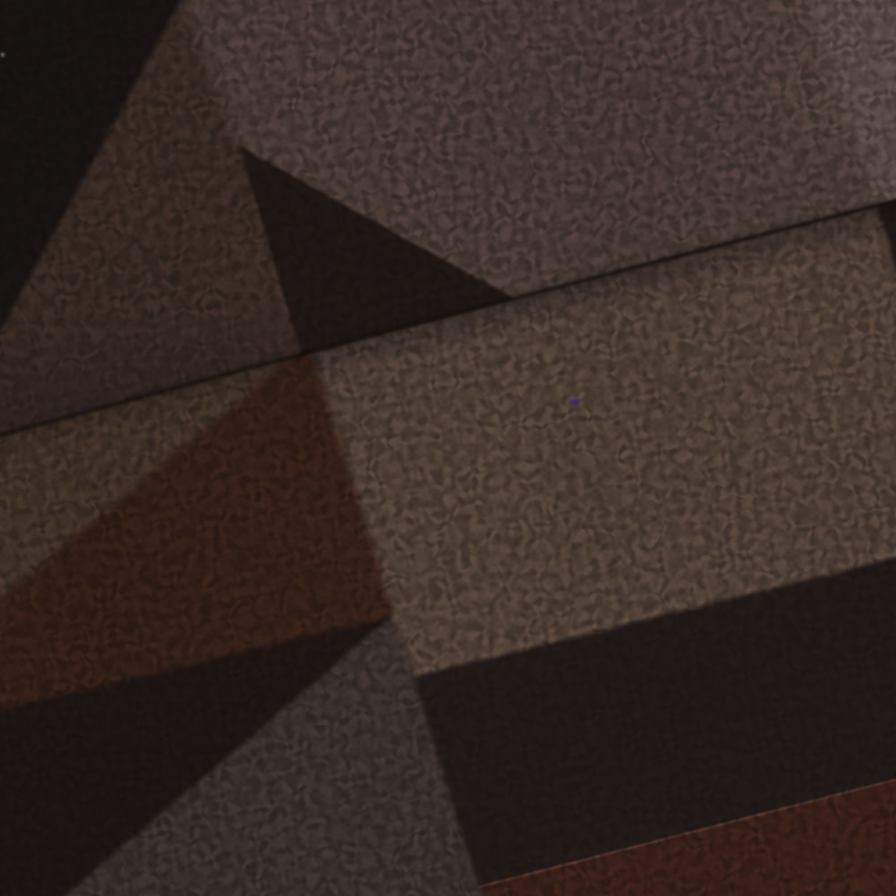
This texture is drawn by a WebGL 1 fragment shader. Its source:

```glsl
precision highp float;

uniform vec2 u_resolution;

const vec3 BLACK = vec3(0.094, 0.074, 0.072);
const vec3 DARK_WEDGE = vec3(0.118, 0.086, 0.079);
const vec3 DARK_BAND = vec3(0.124, 0.095, 0.088);
const vec3 DARK_LEFT = vec3(0.114, 0.082, 0.077);
const vec3 OLIVE = vec3(0.212, 0.163, 0.134);
const vec3 TAUPE = vec3(0.268, 0.217, 0.195);
const vec3 PALE = vec3(0.312, 0.262, 0.245);
const vec3 TAN = vec3(0.295, 0.238, 0.200);
const vec3 TAN_LEFT = vec3(0.250, 0.193, 0.150);
const vec3 RUST = vec3(0.196, 0.120, 0.086);
const vec3 RUST_RIGHT = vec3(0.212, 0.118, 0.090);
const vec3 GREY = vec3(0.214, 0.178, 0.170);
const vec3 SHADOW = vec3(0.185, 0.140, 0.130);
const vec3 PURPLE = vec3(0.25, 0.13, 0.50);

const float CRISP = 0.0035;
const float SOFT = 0.009;
const float FIBRE_SCALE = 140.0;
const float FIBRE_DEPTH = 0.42;
const float SPECKLE_DEPTH = 0.14;
const float MOTTLE_DEPTH = 0.08;

float hash(vec2 p) {
    vec3 q = fract(vec3(p.xyx) * 0.1031);
    q += dot(q, q.yzx + 33.33);
    return fract((q.x + q.y) * q.z);
}

float noise(vec2 p) {
    vec2 cell = floor(p);
    vec2 f = fract(p);
    f = f * f * (3.0 - 2.0 * f);
    return mix(mix(hash(cell), hash(cell + vec2(1.0, 0.0)), f.x),
               mix(hash(cell + vec2(0.0, 1.0)), hash(cell + 1.0), f.x), f.y);
}

float fbm(vec2 p) {
    float sum = 0.0;
    float weight = 0.5;
    for (int i = 0; i < 4; i++) {
        sum += weight * noise(p);
        p = mat2(1.6, 1.2, -1.2, 1.6) * p + 7.3;
        weight *= 0.5;
    }
    return sum;
}

// Signed distance to the line a-b, positive on its left side
float lineDist(vec2 p, vec2 a, vec2 b) {
    vec2 d = normalize(b - a);
    return d.x * (p.y - a.y) - d.y * (p.x - a.x);
}

float side(float d, float width) {
    return smoothstep(-width, width, d);
}

float glowLine(float d, float width) {
    return exp(-d * d / (width * width));
}

// Short curled strands: noise minus its local mean
float fibres(vec2 p) {
    vec2 q = mat2(0.8, 0.6, -0.6, 0.8) * p * FIBRE_SCALE;
    q += 1.4 * (vec2(noise(q * 0.6 + 11.0), noise(q * 0.6 + 47.0)) - 0.5);
    vec2 dx = vec2(1.1, 0.0);
    float mean = 0.25 * (noise(q + dx) + noise(q - dx) + noise(q + dx.yx) + noise(q - dx.yx));
    return clamp(noise(q) - mean, -0.4, 0.4);
}

void main() {
    vec2 p = gl_FragCoord.xy / u_resolution;
    vec2 w = p + 0.002 * (vec2(noise(p * 70.0), noise(p * 70.0 + 31.0)) - 0.5);

    // Boundaries between the patches
    float seam = (p.y - (0.514 + 0.272 * p.x - 0.010 * p.x * p.x)) * 0.965;
    float blackEdge = lineDist(w, vec2(0.0, 0.629), vec2(0.202, 1.0));
    float oliveTop = lineDist(w, vec2(0.267, 0.837), vec2(0.204, 1.0));
    float oliveLow = lineDist(w, vec2(0.336, 0.605), vec2(0.267, 0.837));
    float wedgeTop = lineDist(w, vec2(0.573, 0.667), vec2(0.267, 0.837));
    float paleEdge = lineDist(w, vec2(0.900, 1.0), vec2(0.977, 0.776));
    float fold = lineDist(w, vec2(0.534, 0.010), vec2(0.352, 0.596));
    float bandTop = lineDist(w, vec2(0.462, 0.245), vec2(1.0, 0.378));
    float bandLow = lineDist(p, vec2(0.534, 0.010), vec2(1.0, 0.130));
    float sliver = lineDist(w, vec2(1.003, 0.690), vec2(0.977, 0.775));
    float tanEdge = lineDist(w, vec2(0.0, 0.332), vec2(0.306, 0.586));
    float rustLow = lineDist(w, vec2(0.0, 0.208), vec2(0.427, 0.310));
    float greyTop = lineDist(w, vec2(0.072, 0.0), vec2(0.427, 0.303));

    // Upper patches
    float oliveWidth = mix(CRISP, 0.016, smoothstep(0.80, 0.90, p.y));
    vec3 olive = mix(SHADOW, OLIVE, smoothstep(0.0, 0.13, seam + 0.12 * p.x));
    vec3 upper = mix(TAUPE, PALE, side(paleEdge, 0.014) * 0.9);
    upper = mix(upper, DARK_WEDGE, side(wedgeTop, CRISP));
    upper = mix(upper, olive, side(min(oliveTop, oliveLow), oliveWidth));
    upper = mix(upper, BLACK, side(blackEdge, 0.005));

    // Lower patches on each side of the fold
    vec3 tan0 = mix(TAN, TAUPE * 0.92, 0.8 * side(seam + 0.030, 0.012));
    vec3 right = mix(DARK_BAND, tan0, side(bandTop, 0.005));
    right = mix(RUST_RIGHT, right, side(bandLow, CRISP));
    right = mix(right, DARK_WEDGE, side(-sliver, 0.005));
    vec3 left = mix(GREY, DARK_LEFT, side(greyTop, 0.005));
    left = mix(left, RUST, side(rustLow, 0.006));
    left = mix(left, TAN_LEFT, side(tanEdge, SOFT));
    vec3 lower = mix(right, left, side(fold, mix(0.005, SOFT, smoothstep(0.2, 0.3, p.y))));
    vec3 col = mix(lower, upper, side(seam, CRISP));

    // Creases and lit rims
    float seamShade = mix(0.38, 0.48, smoothstep(0.4, 0.8, p.x));
    col *= 1.0 - seamShade * glowLine(seam, 0.0032) - 0.12 * glowLine(seam + 0.007, 0.013);
    col += vec3(0.11, 0.08, 0.06) * side(-fold, CRISP) * glowLine(bandLow, 0.0017);
    col += vec3(0.025, 0.02, 0.016) * side(-fold, CRISP) * glowLine(bandTop - 0.004, 0.004);

    // Pile, speckle and broad wear
    float pile = mix(0.5, 1.0, smoothstep(0.09, 0.25, col.r));
    float speckle = noise(p * 250.0) - 0.5;
    col *= 1.0 + pile * (FIBRE_DEPTH * fibres(p) + SPECKLE_DEPTH * speckle);
    col *= 1.0 + MOTTLE_DEPTH * (fbm(p * 9.0) - 0.47);

    // Room light, fading to the left
    col *= mix(0.95, 1.01, smoothstep(0.0, 0.40, p.x));
    col *= 1.0 + 0.08 * smoothstep(0.4, 0.0, length(p - vec2(1.0)));

    // Stray flecks
    col = mix(col, PURPLE, 0.8 * glowLine(length((p - vec2(0.641, 0.552)) * vec2(0.8, 1.2)), 0.004));
    col += 0.3 * glowLine(length(p - vec2(0.003, 0.939)), 0.0025);

    gl_FragColor = vec4(col, 1.0);
}
```
